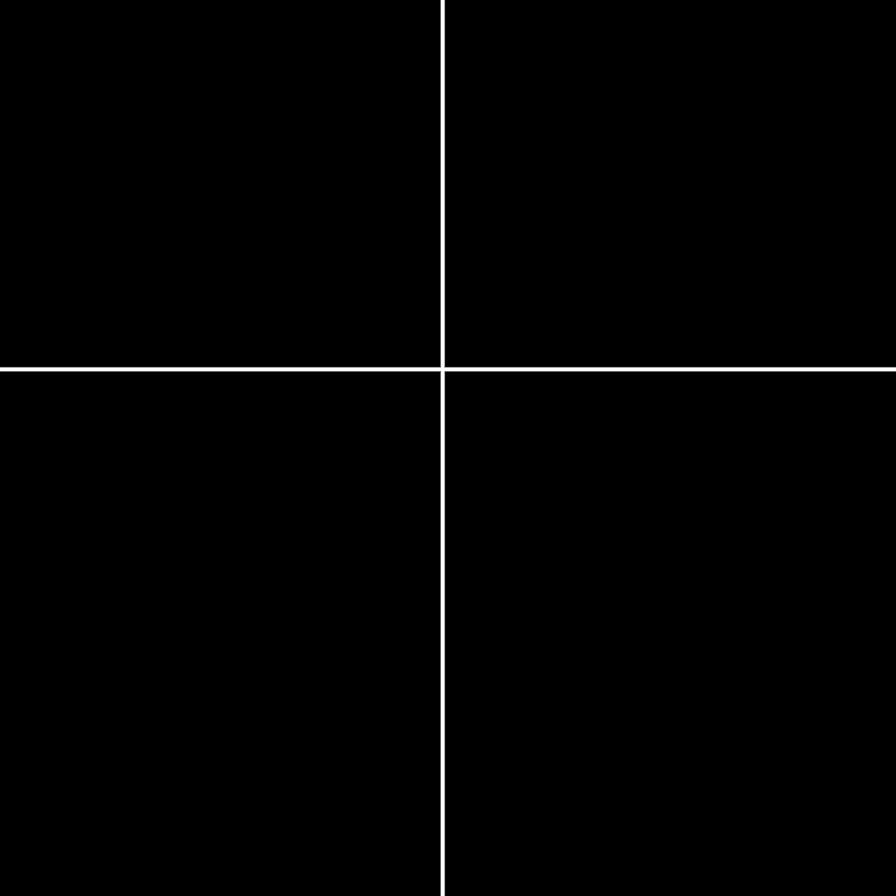
Reproduce this background procedurally as a three.js fragment shader.

```glsl
varying vec2 vUv;

const vec3 BACKGROUND_COLOR = vec3(0.0);
const vec3 LINE_COLOR = vec3(1.0);
const vec2 CROSSING = vec2(0.4941, 0.5878);
const float HALF_WIDTH = 0.0023;
const float EDGE_SOFTNESS = 0.0011;

// Coverage of a straight band, from the distance to its axis
float lineMask(float axisDistance) {
  return 1.0 - smoothstep(HALF_WIDTH - EDGE_SOFTNESS, HALF_WIDTH + EDGE_SOFTNESS, axisDistance);
}

void main() {
  vec2 axisDistance = abs(vUv - CROSSING);

  // Vertical and horizontal lines joined into a cross
  float cross_ = max(lineMask(axisDistance.x), lineMask(axisDistance.y));

  gl_FragColor = vec4(mix(BACKGROUND_COLOR, LINE_COLOR, cross_), 1.0);
}
```
